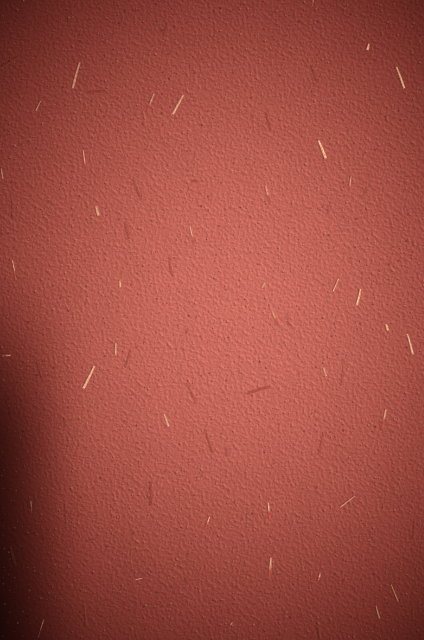
This texture is drawn by a Shadertoy shader. Its source:

```glsl
// Terracotta clay plaster with chopped straw, lit by a soft vignette and a corner shadow.

const float PEAK_LIGHT = 0.80;                  // red level at the brightest spot
const vec2 LIGHT_CENTER = vec2(0.55, 0.52);
const vec2 FALLOFF = vec2(0.78, 1.18);
const float SHADOW_DEPTH = 0.70;
const vec2 RELIEF_LIGHT = vec2(0.80, 0.60);     // direction towards the light
const float GRAIN_SCALE = 185.0;                // plaster bumps per canvas height
const float GRAIN_CONTRAST = 0.085;
const float SPECK_CELL = 0.0100;
const float STRAW_CELL = 0.088;
const float STRAW_SPREAD = 0.95;                // range of lean, in radians
const float PALE_SHARE = 0.44;
const float BURIED_SHARE = 0.45;
const vec3 PALE_STRAW = vec3(1.00, 0.80, 0.58);
const vec3 RUSTY_STRAW = vec3(0.82, 0.36, 0.26);
const vec3 SPECK_COLOR = vec3(0.95, 0.60, 0.47);

vec3 hash3(vec2 p) {
    vec3 q = fract(p.xyx * vec3(0.1031, 0.1030, 0.0973));
    q += dot(q, q.yxz + 33.33);
    return fract((q.xxy + q.yzz) * q.zyx);
}

vec2 gradientAt(vec2 cell) {
    float angle = 6.2832 * hash3(cell + 17.0).x;
    return vec2(cos(angle), sin(angle));
}

float gradientNoise(vec2 p) {
    vec2 i = floor(p), f = p - i;
    vec2 w = f * f * f * (f * (f * 6.0 - 15.0) + 10.0);
    vec2 e = vec2(1.0, 0.0);
    float low = mix(dot(gradientAt(i), f), dot(gradientAt(i + e), f - e), w.x);
    float high = mix(dot(gradientAt(i + e.yx), f - e.yx), dot(gradientAt(i + 1.0), f - 1.0), w.x);
    return mix(low, high, w.y);
}

// Plaster height: two turned layers of bumps, so that no axis shows
float plasterHeight(vec2 p) {
    mat2 turn = mat2(0.8, 0.6, -0.6, 0.8);
    float coarse = gradientNoise(turn * p * GRAIN_SCALE + 80.0);
    float fine = gradientNoise(p * turn * GRAIN_SCALE * 1.7 + 240.0);
    return coarse + 0.35 * smoothstep(0.1, 0.5, coarse) + 0.75 * fine;
}

// Clay hue shifts from deep brown to salmon as the light level rises
vec3 clayColor(float level) {
    return level * vec3(1.0, 0.25 + 0.35 * level, 0.19 + 0.345 * level);
}

float lightLevel(vec2 uv) {
    vec2 d = uv - LIGHT_CENTER;
    float level = max(PEAK_LIGHT - dot(FALLOFF, d * d), 0.14);
    float shadow = (1.0 - smoothstep(-0.08, 0.22, uv.x)) * (1.0 - smoothstep(0.28, 0.62, uv.y));
    return level * (1.0 - SHADOW_DEPTH * shadow);
}

// Tiny round grains, at most one per cell; returns coverage
float specks(vec2 p, float seed, float share, float pixel) {
    vec2 g = p / SPECK_CELL, cell = floor(g);
    vec3 h = hash3(cell + seed), k = hash3(cell + seed + 71.0);
    float radius = mix(0.0006, 0.0018, k.x * k.x);
    float d = length((g - cell - mix(vec2(0.2), vec2(0.8), h.xy)) * SPECK_CELL) - radius;
    return step(h.z, share) * (0.3 + 0.7 * k.y) * (1.0 - smoothstep(-0.7 * pixel, 0.7 * pixel, d));
}

// Lays one straw per cell over the wall, either bare or buried in clay
vec3 addStraws(vec3 color, vec2 p, float level, float pixel) {
    vec2 home = floor(p / STRAW_CELL);
    float shade = mix(0.5, 1.0, smoothstep(0.1, 0.7, level));
    for (int y = -1; y <= 1; y++)
    for (int x = -1; x <= 1; x++) {
        vec2 cell = home + vec2(x, y);
        vec3 place = hash3(cell + 5.0), form = hash3(cell + 131.0), look = hash3(cell + 257.0);
        float lean = (form.x - 0.45) * STRAW_SPREAD;
        lean += look.z > 0.90 ? 1.1 : 0.0;
        vec2 axis = vec2(sin(lean), cos(lean));
        vec2 side = vec2(axis.y, -axis.x);
        float halfLength = mix(0.004, 0.021, form.y);
        float halfWidth = mix(0.0007, 0.0021, form.z * form.z);

        vec2 d = p - (cell + place.xy) * STRAW_CELL;
        float along = dot(d, axis), across = dot(d, side);
        across += 0.06 * along * along / halfLength * (look.x - 0.5);
        float taper = halfWidth * (1.0 - 0.25 * smoothstep(-0.5, 1.0, along / halfLength));
        float edge = max(abs(across) - taper, abs(along) - halfLength);
        float cover = 1.0 - smoothstep(-0.7 * pixel, 0.7 * pixel, edge);

        float pale = step(place.z, PALE_SHARE);
        float buried = step(place.z, PALE_SHARE + BURIED_SHARE) - pale;
        float shadowEdge = max(abs(across + 0.0018) - taper, abs(along) - halfLength);
        float dropShadow = 1.0 - smoothstep(-0.001, 0.0015, shadowEdge);
        color *= 1.0 - dropShadow * (0.12 * pale + 0.16 * buried);

        // Some bare straws fade into rust at one end
        float rust = step(0.65, look.y) * smoothstep(-0.2, 0.3, -along / halfLength);
        float streak = 0.92 + 0.25 * gradientNoise(vec2(across * 900.0, along * 160.0) + cell);
        vec3 bare = mix(PALE_STRAW, RUSTY_STRAW, rust) * shade * streak;
        color = mix(color, bare, cover * pale * mix(0.6, 1.0, look.x));
        vec3 crust = RUSTY_STRAW * streak * mix(0.35, 1.08, level);
        color = mix(color, crust, cover * buried * mix(0.3, 0.8, look.y));
    }
    return color;
}

void mainImage(out vec4 fragColor, in vec2 fragCoord) {
    vec2 uv = fragCoord / iResolution.xy;
    vec2 p = fragCoord / iResolution.y;
    float pixel = 1.0 / iResolution.y;

    // Lit relief, calmer in the dark margins
    float level = lightLevel(uv);
    vec2 offset = RELIEF_LIGHT * 0.0010;
    float slope = plasterHeight(p - offset) - plasterHeight(p + offset);
    float mottle = gradientNoise(p * 22.0) + 0.6 * gradientNoise(p * 60.0);
    float grain = GRAIN_CONTRAST * slope + 0.012 * mottle;
    vec3 color = clayColor(max(level + grain * smoothstep(0.0, 0.7, level), 0.0));

    // Pale grains with their small shadows, dark pits, then straw
    color *= 1.0 - 0.30 * specks(p + RELIEF_LIGHT * 0.0018, 90.0, 0.45, pixel);
    color *= 1.0 - 0.25 * specks(p, 300.0, 0.30, pixel);
    color = mix(color, SPECK_COLOR * (0.25 + 0.90 * level), 0.6 * specks(p, 90.0, 0.45, pixel));
    color = addStraws(color, p, level, pixel);
    fragColor = vec4(color, 1.0);
}
```
